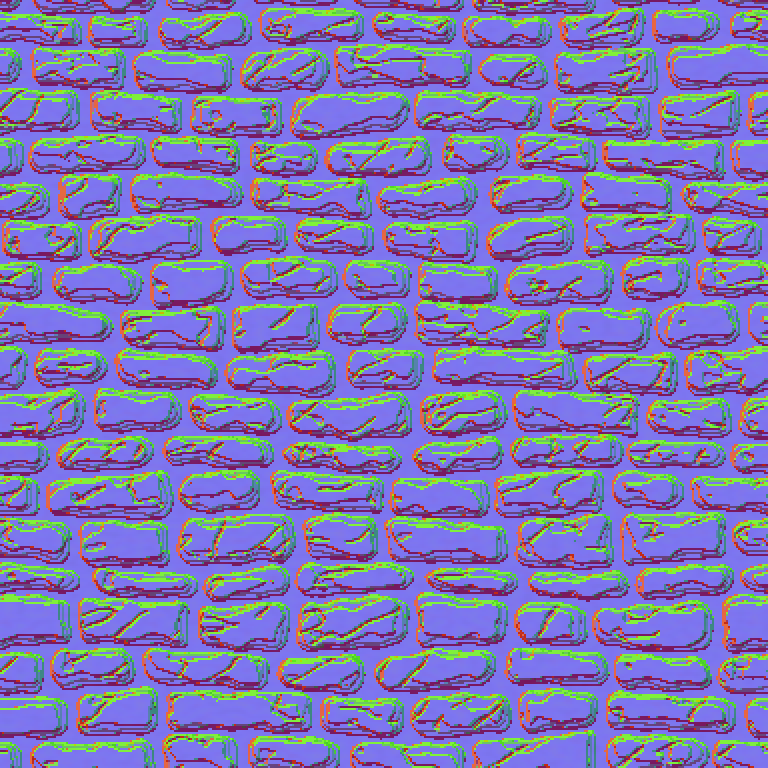
Reproduce this texture map procedurally as a Shadertoy shader.

```glsl
#define ROWS 18.0
#define COLUMNS 7.0
#define TEXELS 384.0
#define LINE_WIDTH 1.3
#define MORTAR 0.09
#define RIM_WIDTH 0.10
#define RIM_SHIFT vec2(-0.06, 0.035)
#define WEAR 0.34
#define CRACK_WIDTH 0.035
#define CRACKED_SHARE 0.75
#define LEAN 0.5
#define GRAIN 0.07

const float TAU = 6.2831853;

const vec3 FLAT_TONE = vec3(0.49, 0.46, 0.95);
const vec3 UP_TONE = vec3(0.50, 0.94, 0.24);
const vec3 DOWN_TONE = vec3(0.47, 0.10, 0.39);
const vec3 LEFT_TONE = vec3(0.90, 0.40, 0.27);
const vec3 RIGHT_TONE = vec3(0.24, 0.53, 0.52);

float hash(vec2 p) {
    return fract(sin(dot(p, vec2(127.1, 311.7))) * 43758.5);
}

vec2 gradientAt(vec2 cell) {
    float angle = TAU * hash(cell);
    return vec2(cos(angle), sin(angle));
}

float gradientNoise(vec2 p) {
    vec2 i = floor(p), f = fract(p);
    vec2 u = f * f * f * (f * (f * 6.0 - 15.0) + 10.0);
    vec2 e = vec2(0.0, 1.0);
    float low = mix(dot(gradientAt(i), f), dot(gradientAt(i + e.yx), f - e.yx), u.x);
    float high = mix(dot(gradientAt(i + e.xy), f - e.xy), dot(gradientAt(i + 1.0), f - 1.0), u.x);
    return mix(low, high, u.y);
}

float roughNoise(vec2 p) {
    return gradientNoise(p) + 0.22 * gradientNoise(p * 2.6 + 9.3);
}

// Jittered joint between neighbouring cells, periodic in count
float joint(float k, float count, float seed, float jitter) {
    return k + jitter * (hash(vec2(mod(k, count), seed)) - 0.5);
}

// Lower joint, upper joint and wrapped index of the cell holding x
vec3 span(float x, float count, float seed, float jitter) {
    float k = floor(x);
    if (x < joint(k, count, seed, jitter)) k -= 1.0;
    else if (x >= joint(k + 1.0, count, seed, jitter)) k += 1.0;
    return vec3(joint(k, count, seed, jitter), joint(k + 1.0, count, seed, jitter), mod(k, count));
}

float roundedBox(vec2 p, vec2 halfSize, float radius) {
    vec2 q = abs(p) - halfSize + radius;
    return length(max(q, 0.0)) + min(max(q.x, q.y), 0.0) - radius;
}

// Terraced height of the wall, lengths in row heights
float wallHeight(vec2 uv) {
    float y = uv.y * ROWS + 0.15 + 0.10 * sin(TAU * (2.0 * uv.x + 3.0 * uv.y));
    vec3 row = span(y, ROWS, 3.7, 0.34);
    float count = COLUMNS + step(0.7, hash(vec2(row.z, 8.1)));
    float x = uv.x * count + hash(vec2(row.z, 5.3));
    vec3 column = span(x, count, row.z + 20.0, 0.42);

    // Stone outline
    vec2 id = vec2(column.z, row.z);
    float a = hash(id + 0.31), b = hash(id + 7.77);
    vec2 seed = vec2(a, b) * 60.0;
    float aspect = ROWS / count;
    vec2 halfSize = 0.5 * vec2((column.y - column.x) * aspect, row.y - row.x);
    vec2 p = vec2((x - column.x) * aspect, y - row.x) - halfSize;
    halfSize -= vec2(MORTAR + 0.03, MORTAR * (0.6 + 0.7 * b));
    vec2 q = vec2(p.x, p.y * (1.0 + 0.2 * (a - 0.5) * p.x));
    float radius = mix(0.20, 0.42, b);
    float bend = 0.13 * gradientNoise(p * 1.7 + seed);
    float d = roundedBox(q, halfSize, radius) + bend;
    if (d > 0.0) return 0.0;

    // Inner rim sits up and left, so its steps spread down and right
    float inner = roundedBox(q - RIM_SHIFT, halfSize, radius) + bend;
    inner += 0.10 * gradientNoise(p * 2.3 + seed + 5.0);
    float rim = 1.0 + 0.6 * step(inner, -RIM_WIDTH * 0.65);

    // Upper face, roughest on the left
    float roughness = WEAR * (1.0 - 0.3 * p.x / halfSize.x);
    float wear = roughNoise(p * vec2(0.9, 1.7) + seed.yx);
    float face = step(inner + roughness * wear, -RIM_WIDTH * 1.5);
    vec2 corner = (p + halfSize * vec2(0.7, 0.3)) / vec2(0.45, 0.35);
    float chip = step(0.24 + 0.2 * dot(corner, corner), gradientNoise(p * vec2(2.2, 3.6) + seed + 31.0));
    chip *= step(inner, -RIM_WIDTH);

    // Slanting crack that fades along its run
    vec2 slanted = vec2(p.x, p.y - 0.35 * p.x);
    float ridge = abs(roughNoise(slanted * vec2(0.6, 1.2) + seed + 17.0));
    float crack = step(ridge, CRACK_WIDTH) * step(inner, -RIM_WIDTH) * step(a, CRACKED_SHARE);
    crack *= step(-0.12, gradientNoise(p * 1.1 + seed + 43.0));
    return rim + face - 0.9 * chip - crack;
}

// Slope of one texel turned into a directional tone
vec3 texelColor(vec2 texel) {
    vec2 uv = (texel + 0.5) / TEXELS;
    vec2 reach = vec2(LINE_WIDTH / TEXELS, 0.0);
    vec2 slope = vec2(wallHeight(uv + reach), wallHeight(uv + reach.yx)) - wallHeight(uv);
    slope = clamp(slope, -1.0, 1.0);
    slope.x -= LEAN * abs(slope.y) * step(abs(slope.y), 0.7);
    slope /= max(1.0, 0.72 * (abs(slope.x) + abs(slope.y)));
    vec2 grainPoint = texel * vec2(0.15, 0.27);
    slope += GRAIN * vec2(gradientNoise(grainPoint), gradientNoise(grainPoint + 50.0));
    vec3 color = FLAT_TONE;
    color += max(slope.x, 0.0) * (LEFT_TONE - FLAT_TONE);
    color += max(-slope.x, 0.0) * (RIGHT_TONE - FLAT_TONE);
    color += max(slope.y, 0.0) * (DOWN_TONE - FLAT_TONE);
    color += max(-slope.y, 0.0) * (UP_TONE - FLAT_TONE);
    return clamp(color, 0.0, 1.0);
}

void mainImage(out vec4 fragColor, in vec2 fragCoord) {
    // Box-filtered texel edges
    vec2 grid = fragCoord / iResolution.xy * TEXELS - 0.5;
    vec2 pixel = TEXELS / iResolution.xy;
    vec2 i = floor(grid);
    vec2 w = clamp((fract(grid) - 0.5) / pixel + 0.5, 0.0, 1.0);
    vec3 low = mix(texelColor(i), texelColor(i + vec2(1.0, 0.0)), w.x);
    vec3 high = mix(texelColor(i + vec2(0.0, 1.0)), texelColor(i + 1.0), w.x);
    fragColor = vec4(mix(low, high, w.y), 1.0);
}
```
